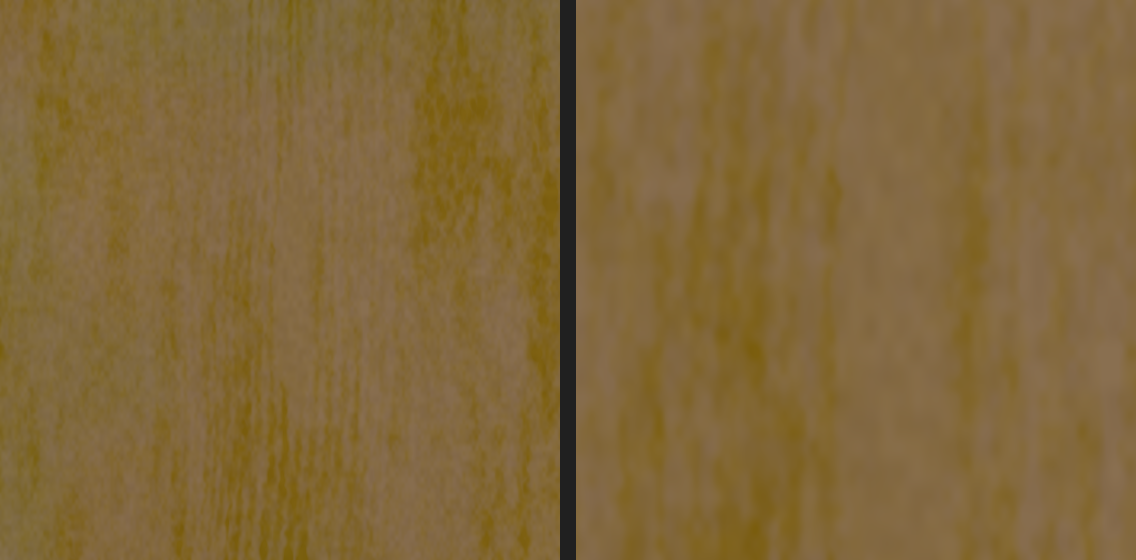
Left, the full canvas; right, a detail of the centre.
A Shadertoy shader for this texture:

```glsl
// Pale stained softwood with upright grain and a slim pointed heart.
// Stretched noise, wavering ring lines and cellular flecks add up to one
// stain amount, which runs through a ramp from pale wood to mustard.

const vec3 PALE_WOOD = vec3(0.525, 0.422, 0.300);
const vec3 BODY_WOOD = vec3(0.515, 0.410, 0.230);
const vec3 MUSTARD   = vec3(0.490, 0.375, 0.065);
const vec3 OLIVE_TINT = vec3(-0.020, 0.004, -0.010);

const vec2 PATCH_SCALE  = vec2(9.0, 2.6);
const vec2 STREAK_SCALE = vec2(46.0, 5.0);
const vec2 BLOTCH_SCALE = vec2(64.0, 27.0);
const vec2 FIBRE_SCALE  = vec2(175.0, 105.0);
const vec2 FLECK_SCALE  = vec2(48.0, 20.0);

const float RING_COUNT = 40.0;     // ring lines per canvas width
const float RING_STRENGTH = 0.30;
const float FLECK_STRENGTH = 0.28;
const float LIGHT_VARIATION = 0.045;
const float TAU = 6.2831853;

float hash(vec2 p) {
    vec3 q = fract(p.xyx * vec3(0.1031, 0.1030, 0.0973));
    q += dot(q, q.yzx + 33.33);
    return fract((q.x + q.y) * q.z);
}

float valueNoise(vec2 p) {
    vec2 cell = floor(p);
    vec2 f = fract(p);
    f = f * f * (3.0 - 2.0 * f);
    float low = mix(hash(cell), hash(cell + vec2(1.0, 0.0)), f.x);
    float high = mix(hash(cell + vec2(0.0, 1.0)), hash(cell + vec2(1.0)), f.x);
    return mix(low, high, f.y);
}

// Distance to the nearest scattered cell point
float cellular(vec2 p) {
    vec2 cell = floor(p);
    float nearest = 2.0;
    for (int j = -1; j <= 1; j++) {
        for (int i = -1; i <= 1; i++) {
            vec2 c = cell + vec2(i, j);
            vec2 point = c + vec2(hash(c + 7.3), hash(c + 51.9));
            nearest = min(nearest, length(p - point));
        }
    }
    return nearest;
}

// Soft upright lens: 1 inside, 0 outside, pointed at both ends
float lens(vec2 p, vec2 centre, vec2 halfSize) {
    vec2 d = (p - centre) / halfSize;
    float width = max(1.0 - d.y * d.y, 0.0);
    return smoothstep(-0.25, 0.3, width - abs(d.x)) * smoothstep(0.0, 0.25, width);
}

// Ring lines follow the heart and fade out to both sides
float ringLines(vec2 p, float side) {
    float waver = 1.1 * valueNoise(vec2(side * 11.0 + 20.0, p.y * 1.6));
    float spacing = side < 0.0 ? 1.35 : 0.95;
    float wave = sin(TAU * (side * RING_COUNT * spacing + waver));
    float reach = smoothstep(-0.32, -0.06, side) * smoothstep(0.27, 0.08, side);
    float broken = 0.35 + 0.9 * valueNoise(p * vec2(22.0, 9.0) + 70.0);
    return wave * reach * broken * 0.5;
}

void mainImage(out vec4 fragColor, in vec2 fragCoord) {
    vec2 p = fragCoord / iResolution.xy;

    // Gentle sideways drift of the grain, with ragged edges
    vec2 g = p;
    g.x += 0.005 * sin(p.y * 5.0 + p.x * 6.0) + 0.003 * sin(p.y * 13.0 + 1.7);
    g.x += 0.006 * (valueNoise(p * vec2(90.0, 60.0)) - 0.5);

    // Grain layers from broad patches to single fibres
    float patches = valueNoise(g * PATCH_SCALE + 3.0);
    float streaks = valueNoise(g * STREAK_SCALE + 11.0);
    float blotches = valueNoise(g * BLOTCH_SCALE + 29.0);
    float fibres = valueNoise(p * FIBRE_SCALE + 47.0);
    float stain = 0.32 * (patches - 0.5) + 0.30 * (streaks - 0.5)
                + 0.32 * (blotches - 0.5) + 0.24 * (fibres - 0.5);

    // Rings bow around the heart and lean to the right going up
    float axis = 0.515 + 0.035 * p.y;
    float side = g.x - axis;
    float bow = 0.012 * exp(-pow((p.y - 0.5) / 0.25, 2.0));
    side -= bow * clamp(side * 40.0, -1.0, 1.0);
    float heart = lens(g, vec2(0.523, 0.49), vec2(0.033, 0.27));
    stain += RING_STRENGTH * ringLines(p, side) * (1.0 - heart);

    // Pale heart with darker tips below and above
    stain = mix(stain, -0.12 + 0.45 * stain, heart);
    float tips = lens(g, vec2(0.514, 0.17), vec2(0.019, 0.10))
               + lens(g, vec2(0.541, 0.95), vec2(0.021, 0.16));
    stain += 0.17 * tips;

    // Mustard flecks gather where the grain is already dark
    float fleck = smoothstep(0.55, 0.10, cellular(g * FLECK_SCALE));
    float gathered = smoothstep(0.45, 0.80, 0.5 * (patches + streaks));
    stain += FLECK_STRENGTH * fleck * gathered * (1.0 - heart);

    // Colour ramp, then uneven light and a faint olive cast
    vec3 color = mix(PALE_WOOD, BODY_WOOD, clamp(stain / 0.3 + 1.0, 0.0, 1.0));
    color = mix(color, MUSTARD, clamp(stain / 0.45, 0.0, 1.0));
    float light = 0.6 * valueNoise(p * vec2(110.0, 70.0) + 90.0)
                + 0.4 * valueNoise(p * vec2(5.0, 3.0) + 5.0) - 0.5;
    color += LIGHT_VARIATION * light;
    color += OLIVE_TINT * smoothstep(0.5, 0.9, valueNoise(p * vec2(4.0, 3.0) + 61.0));

    fragColor = vec4(color, 1.0);
}
```
